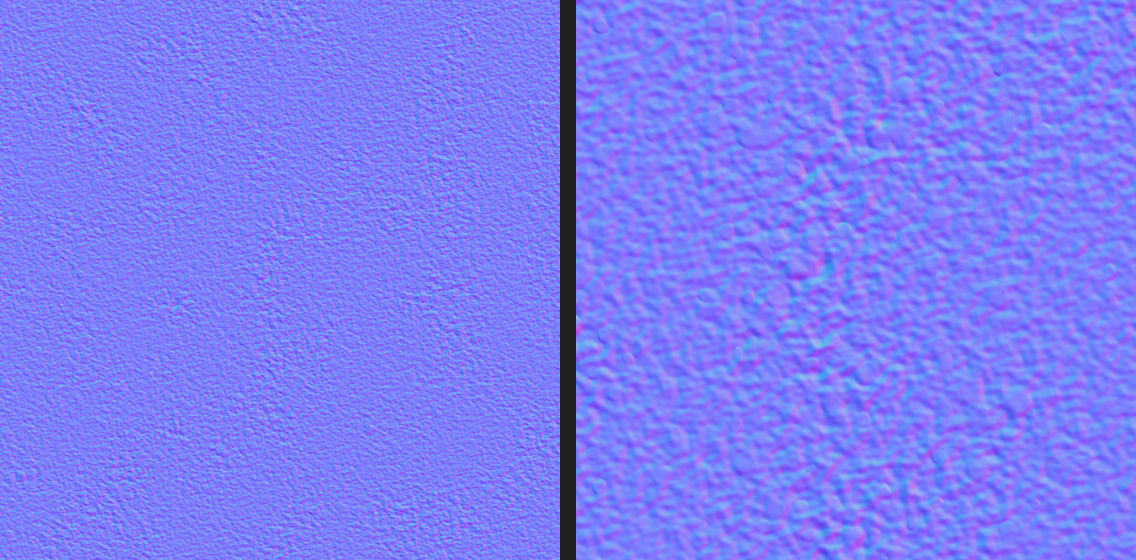
Left, the full canvas; right, a detail of the centre.
Give the GLSL for this texture map, as a WebGL 1 fragment shader.

```glsl
precision highp float;

uniform vec2 u_resolution;

// Colour of zero tilt before the normal is added
const vec3 BASE_COLOUR = vec3(0.494, 0.496, 0.488);

// Fine grain: cells per canvas and slope of each octave
const vec3 GRAIN_FREQ = vec3(88.0, 145.0, 215.0);
const vec3 GRAIN_SLOPE = vec3(0.075, 0.165, 0.17);
const vec2 GRAIN_STRETCH = vec2(0.84, 1.0);
const float GRAIN_TILT = 0.2;

// Coarse rubble that shows only in patches
const float RUBBLE_FREQ = 82.0;
const float RUBBLE_SLOPE = 0.16;
const float PATCH_FREQ = 7.0;

// Rounded pebbles
const float PEBBLE_CELLS = 50.0;
const float PEBBLE_SHARE = 0.5;
const float PEBBLE_MIN_RADIUS = 0.18;
const float PEBBLE_MAX_RADIUS = 0.46;
const float PEBBLE_HEIGHT = 0.085;
const float PEBBLE_SMOOTHING = 0.6;
const float PEBBLE_WARP = 0.14;

// Half width of the slope measurement, in canvas units
const float SLOPE_STEP = 0.0008;

vec3 hash3(vec2 cell) {
  vec3 q = fract(cell.xyx * vec3(0.1031, 0.1030, 0.0973));
  q += dot(q, q.yxz + 33.33);
  return fract((q.xxy + q.yzz) * q.zyx);
}

vec2 latticeGradient(vec2 cell) {
  float angle = 6.2832 * hash3(cell).x;
  return vec2(cos(angle), sin(angle));
}

float gradientNoise(vec2 p) {
  vec2 i = floor(p);
  vec2 f = p - i;
  vec2 u = f * f * f * (f * (f * 6.0 - 15.0) + 10.0);
  vec2 e = vec2(1.0, 0.0);
  float a = dot(latticeGradient(i), f);
  float b = dot(latticeGradient(i + e.xy), f - e.xy);
  float c = dot(latticeGradient(i + e.yx), f - e.yx);
  float d = dot(latticeGradient(i + e.xx), f - e.xx);
  return mix(mix(a, b, u.x), mix(c, d, u.x), u.y);
}

// Noise scaled so that its slope does not depend on its frequency
float slopedNoise(vec2 p, float freq, float slope) {
  return gradientNoise(p * freq + freq) * slope / freq;
}

// Where the surface is rougher, 0 to 1
float patchMask(vec2 p) {
  float n = gradientNoise(p * PATCH_FREQ + 17.0);
  n += 0.6 * gradientNoise(p * PATCH_FREQ * 2.3 + 51.0);
  return smoothstep(-0.5, 0.6, n);
}

// x: height of the pebble, y: how far the point lies on one
vec2 pebbles(vec2 p, float rough) {
  vec2 q = p * PEBBLE_CELLS;
  q += PEBBLE_WARP * vec2(gradientNoise(q * 1.9 + 7.0), gradientNoise(q * 1.9 + 83.0));
  vec2 cell = floor(q);
  vec2 best = vec2(0.0);
  for (int y = -1; y <= 1; y++) {
    for (int x = -1; x <= 1; x++) {
      vec2 id = cell + vec2(float(x), float(y));
      vec3 place = hash3(id + 211.0);
      vec3 kind = hash3(id + 397.0);
      float present = step(kind.x, PEBBLE_SHARE * (0.35 + 1.2 * rough));
      float radius = mix(PEBBLE_MIN_RADIUS, PEBBLE_MAX_RADIUS, kind.y * kind.y);
      float d = length(q - id - 0.15 - 0.7 * place.xy) / radius;
      float dome = present * (1.0 - smoothstep(0.55, 1.1, d));
      best = max(best, dome * vec2(radius * (0.6 + 0.6 * kind.z), 1.0));
    }
  }
  return vec2(best.x * PEBBLE_HEIGHT / PEBBLE_CELLS, best.y);
}

float surfaceHeight(vec2 p, float rough) {
  float c = cos(GRAIN_TILT);
  float s = sin(GRAIN_TILT);
  vec2 g = vec2(c * p.x + s * p.y, c * p.y - s * p.x) * GRAIN_STRETCH;
  float grain = slopedNoise(g, GRAIN_FREQ.x, GRAIN_SLOPE.x)
              + slopedNoise(g, GRAIN_FREQ.y, GRAIN_SLOPE.y)
              + slopedNoise(g, GRAIN_FREQ.z, GRAIN_SLOPE.z);
  float rubble = slopedNoise(p, RUBBLE_FREQ, RUBBLE_SLOPE) * rough * rough;
  vec2 pebble = pebbles(p, rough);
  grain *= (0.85 + 0.3 * rough) * (1.0 - PEBBLE_SMOOTHING * pebble.y);
  return grain + rubble + pebble.x;
}

void main() {
  vec2 p = gl_FragCoord.xy / min(u_resolution.x, u_resolution.y);
  float rough = patchMask(p);

  // Central differences of the height
  vec2 e = vec2(SLOPE_STEP, 0.0);
  vec2 slope = vec2(
    surfaceHeight(p + e.xy, rough) - surfaceHeight(p - e.xy, rough),
    surfaceHeight(p + e.yx, rough) - surfaceHeight(p - e.yx, rough)
  ) / (2.0 * SLOPE_STEP);

  // Pack the unit normal into colour
  vec3 normal = normalize(vec3(-slope, 1.0));
  gl_FragColor = vec4(BASE_COLOUR + 0.5 * normal, 1.0);
}
```
